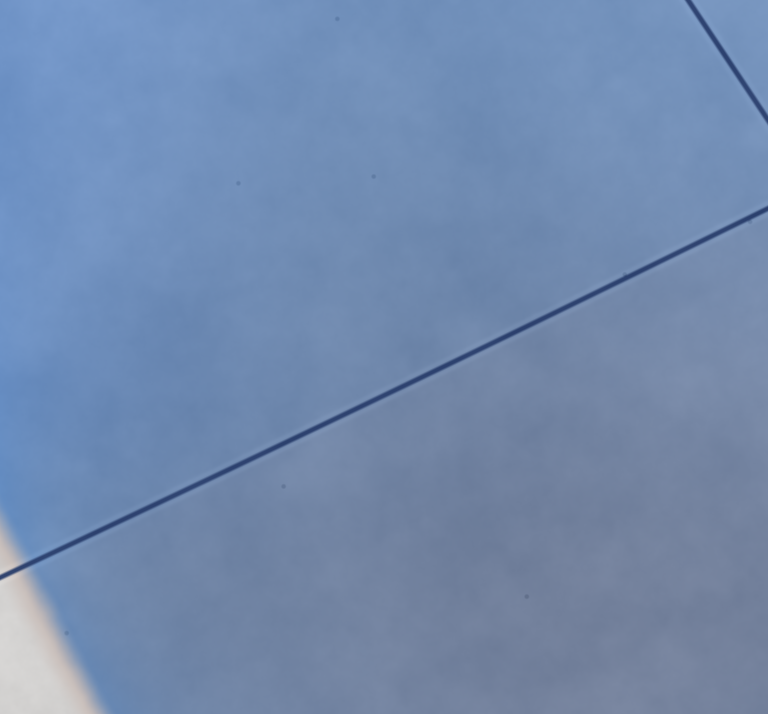
Give the GLSL for this texture, as a WebGL 2 fragment shader.

```glsl
#version 300 es
precision highp float;
uniform vec2 u_resolution;
out vec4 fragColor;

float hash(vec2 p) {
    vec3 q = fract(vec3(p.xyx) * 0.1031);
    q += dot(q, q.yzx + 33.33);
    return fract((q.x + q.y) * q.z);
}

float noise(vec2 p) {
    vec2 i = floor(p), f = fract(p);
    f = f * f * (3.0 - 2.0 * f);
    return mix(mix(hash(i), hash(i + vec2(1, 0)), f.x),
               mix(hash(i + vec2(0, 1)), hash(i + vec2(1, 1)), f.x), f.y);
}

// Layered noise centred on zero
float fbm(vec2 p) {
    float sum = 0.0, amp = 0.5;
    for (int i = 0; i < 5; i++) {
        sum += amp * (noise(p) - 0.5);
        p = mat2(0.8, 0.6, -0.6, 0.8) * p * 2.03 + 17.3;
        amp *= 0.55;
    }
    return sum;
}

// Signed distance to the infinite line through a and b
float lineDist(vec2 p, vec2 a, vec2 b) {
    vec2 d = normalize(b - a);
    return dot(p - a, vec2(-d.y, d.x));
}

float groove(float d, float halfWidth) {
    float soft = max(0.0022, 0.8 / u_resolution.y);
    return 1.0 - smoothstep(halfWidth - soft, halfWidth + soft, abs(d));
}

void main() {
    vec2 uv = gl_FragCoord.xy / u_resolution;
    vec2 p = uv * vec2(1.0756, 1.0);

    float seam = lineDist(p, vec2(0.0, 0.191), vec2(1.0756, 0.708));
    seam += 0.003 * sin(3.14159 * uv.x);
    float sideSeam = lineDist(p, vec2(0.9636, 1.0), vec2(1.0756, 0.832));

    // Shaded slab: clear blue at the upper left, greyer at the lower right
    vec3 lower = mix(vec3(0.415, 0.515, 0.660), vec3(0.445, 0.510, 0.625), smoothstep(0.0, 0.8, uv.x));
    vec3 upper = mix(vec3(0.475, 0.605, 0.795), vec3(0.460, 0.580, 0.745), smoothstep(0.0, 0.9, uv.x));
    vec3 color = mix(lower, upper, smoothstep(0.1, 1.05, uv.y));
    color = mix(color, vec3(0.425, 0.570, 0.775), 0.8 * exp(-5.0 * uv.x) * smoothstep(0.15, 0.5, uv.y));
    vec2 dim = (uv - vec2(0.42, 0.82)) / vec2(0.28, 0.4);
    color -= vec3(0.022, 0.027, 0.040) * exp(-dot(dim, dim));
    color += vec3(0.008, -0.004, -0.014) * smoothstep(0.0, -0.012, seam);

    // Cloudy stains and fine surface grain
    float cloud = fbm(p * 4.5 + 3.0);
    float mottle = fbm(p * 15.0 + 41.0);
    float grain = fbm(p * 60.0 + 9.0);
    color += cloud * vec3(0.075, 0.068, 0.060);
    color += mottle * vec3(0.042, 0.038, 0.034) + grain * 0.016;

    // Sunlit corner with a blue rim and a warm soft edge
    float sun = (p.x + 0.53 * p.y - 0.154) / 1.132 + 0.012 * mottle;
    color += vec3(-0.025, 0.022, 0.065) * exp(-max(sun, 0.0) * 16.0);
    vec3 sunlit = vec3(0.825, 0.820, 0.815) + 0.05 * mottle + 0.03 * grain;
    sunlit = mix(sunlit, vec3(0.78, 0.73, 0.71), smoothstep(-0.055, -0.012, sun));
    color = mix(color, sunlit, 1.0 - smoothstep(-0.029, 0.010, sun));

    // Pale lips and dark cores of the joints
    color += 0.028 * exp(-pow((abs(seam) - 0.0075) / 0.0035, 2.0));
    color += 0.020 * exp(-pow((abs(sideSeam) - 0.0075) / 0.0035, 2.0));
    vec3 jointColor = vec3(0.165, 0.245, 0.425) + 0.04 * mottle;
    color = mix(color, jointColor, 0.95 * groove(seam, 0.0033));
    color = mix(color, jointColor, 0.95 * groove(sideSeam, 0.0035));

    // Sparse dark specks
    vec2 cell = floor(p * 14.0);
    vec2 spot = 0.25 + 0.5 * vec2(hash(cell + 5.0), hash(cell + 71.0));
    float speck = 1.0 - smoothstep(0.02, 0.065, length(fract(p * 14.0) - spot));
    color -= 0.07 * speck * step(0.95, hash(cell + 23.0));

    fragColor = vec4(clamp(color, 0.0, 1.0), 1.0);
}
```
